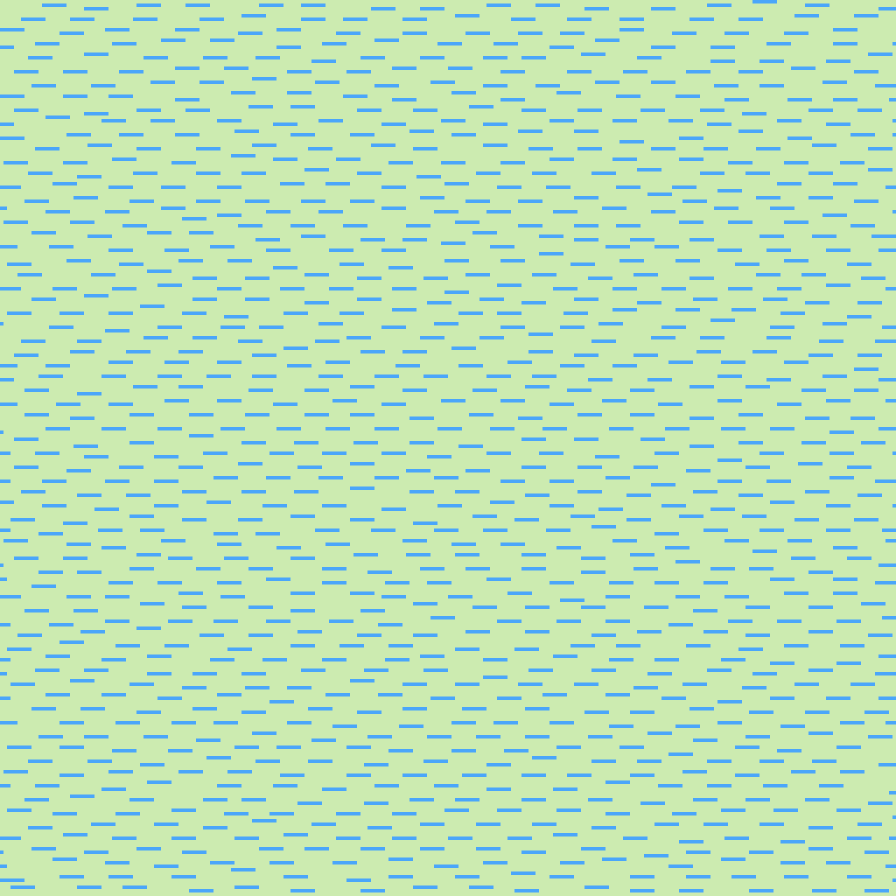
Give the GLSL for this pattern, as a Shadertoy shader.

```glsl
// Short blue horizontal dashes scattered evenly over pale green.
// A brick lattice is jittered, each site is pushed away from its close
// neighbours, and the sites are then snapped to a fine square grid.

const vec2 CELL = vec2(32.0, 7.3143);   // lattice step, canvas is 512 wide
const float STRETCH = 2.4;              // spacing is wider across than up

// Two random values in 0..1 per lattice cell
vec2 hash22(vec2 p) {
    vec3 q = fract(p.xyx * vec3(0.1031, 0.1030, 0.0973));
    q += dot(q, q.yzx + 33.33);
    return fract((q.xx + q.yz) * q.zy);
}

// Sideways offset of a row, in cells: brick bond plus a slow drift
float rowShift(float row) {
    return 0.5 * mod(row, 2.0) + 0.7 * sin(row * 0.23) + 0.25 * sin(row * 0.51);
}

// Jittered site, with x compressed so that spacing is even both ways
vec2 looseSite(vec2 cell) {
    vec2 p = (cell + 0.5 + vec2(rowShift(cell.y), 0.0)) * CELL;
    p.x /= STRETCH;
    return p + (hash22(cell + 71.0) - 0.5) * 5.4;
}

// Site after one step of repulsion, snapped to the fine grid
vec2 dashCentre(vec2 cell) {
    vec2 site = looseSite(cell);
    vec2 push = vec2(0.0);
    for (int j = -2; j <= 2; j++) {
        for (int i = -1; i <= 1; i++) {
            if (i == 0 && j == 0) continue;
            vec2 away = site - looseSite(cell + vec2(i, j));
            float gap = max(length(away), 0.01);
            push += away / gap * max(11.0 - gap, 0.0);
        }
    }
    site += 0.42 * push;
    site.x *= STRETCH;
    return floor(site / 2.0) * 2.0 + 1.0;
}

void mainImage(out vec4 fragColor, in vec2 fragCoord) {
    float unit = 512.0 / min(iResolution.x, iResolution.y);
    vec2 p = fragCoord * unit;

    // Cell under this point
    float row = floor(p.y / CELL.y);
    float col = floor(p.x / CELL.x - rowShift(row));

    // Coverage of the nearest dashes, with edges one pixel soft
    float ink = 0.0;
    for (int j = -2; j <= 2; j++) {
        for (int i = -1; i <= 1; i++) {
            vec2 d = abs(p - dashCentre(vec2(col, row) + vec2(i, j)));
            vec2 cover = clamp((vec2(7.0, 1.0) - d) / unit + 0.5, 0.0, 1.0);
            ink = max(ink, cover.x * cover.y);
        }
    }

    vec3 paleGreen = vec3(0.80, 0.92, 0.69);
    vec3 skyBlue = vec3(0.29, 0.65, 0.98);
    fragColor = vec4(mix(paleGreen, skyBlue, ink), 1.0);
}
```
